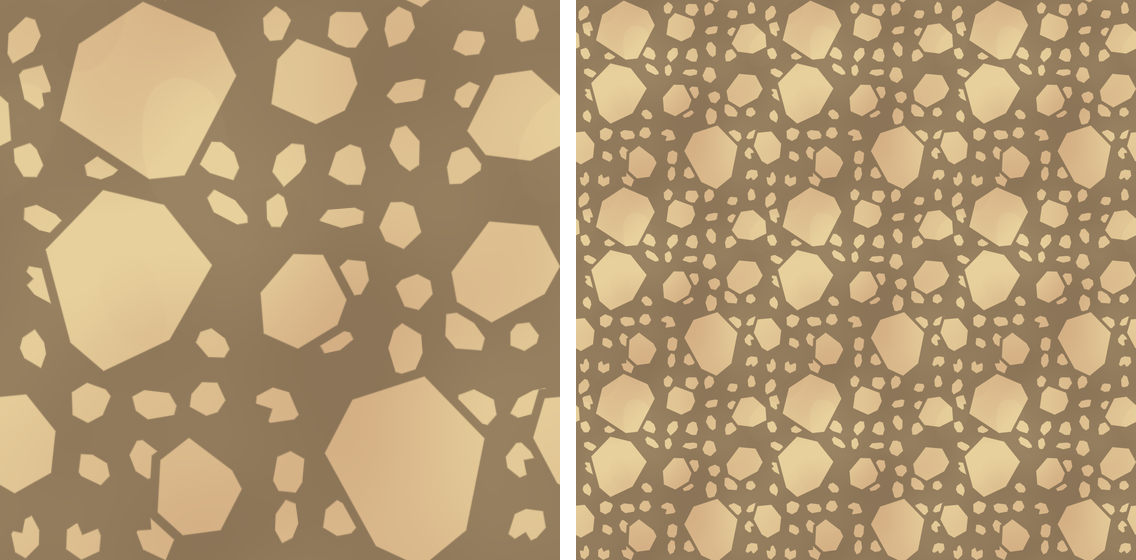
Left, the tile; right, the same tile 3 across and 3 down.
A WebGL 1 fragment shader for this texture:

```glsl
precision highp float;
// Seamless terrazzo: large and small angular sandy stone chips set in brown cement.

uniform vec2 u_resolution;

const float TAU = 6.2831853;
const float CELLS = 9.0; // small chips per side

float hash(vec2 p) {
  return fract(sin(dot(p, vec2(127.1, 311.7))) * 43758.545);
}

vec2 hash2(vec2 p) {
  return vec2(hash(p), hash(p + 57.3));
}

vec2 direction(float angle) {
  return vec2(cos(angle), sin(angle));
}

// Shortest offset on the wrapping unit square
vec2 wrapOffset(vec2 q) {
  return q - floor(q + 0.5);
}

float gradientDot(vec2 cell, vec2 corner, vec2 f, float period) {
  vec2 id = mod(cell + corner, period);
  return dot(direction(TAU * hash(id + period * 3.7)), f - corner);
}

// Gradient noise that repeats over the unit square
float noise(vec2 uv, float period) {
  vec2 cell = floor(uv * period);
  vec2 f = uv * period - cell;
  vec2 s = f * f * f * (f * (f * 6.0 - 15.0) + 10.0);
  float low = mix(gradientDot(cell, vec2(0, 0), f, period),
                  gradientDot(cell, vec2(1, 0), f, period), s.x);
  float high = mix(gradientDot(cell, vec2(0, 1), f, period),
                   gradientDot(cell, vec2(1, 1), f, period), s.x);
  return mix(low, high, s.y);
}

vec2 spinAndStretch(vec2 q, float angle, float stretch) {
  vec2 axis = direction(angle);
  q = vec2(dot(q, axis), dot(q, vec2(-axis.y, axis.x)));
  return q * vec2(1.0 / stretch, stretch);
}

// Convex chip: intersection of irregular half planes
float chip(vec2 q, float radius, vec2 seed) {
  float d = -1.0;
  for (int k = 0; k < 7; k++) {
    vec2 h = hash2(seed + float(k) * 1.37);
    vec2 normal = direction(TAU * (float(k) + 0.6 * h.x) / 7.0);
    d = max(d, dot(q, normal) - radius * (0.76 + 0.24 * h.y));
  }
  return d;
}

// Three rows, each with one large stone and two medium ones
float bigStones(vec2 uv) {
  float d = 1.0;
  for (int row = 0; row < 3; row++) {
    for (int col = 0; col < 3; col++) {
      vec2 id = vec2(col, row);
      vec2 h = hash2(id + 4.6);
      float start = row == 0 ? 0.71 : 0.2 + 0.03 * id.y;
      vec2 center = vec2(start + id.x * 0.33, (id.y + 0.5) / 3.0);
      center += (h - 0.5) * (col == 0 ? vec2(0.04) : vec2(0.06, 0.11));
      float radius = col == 0 ? 0.15 + 0.01 * h.y : 0.08 + 0.022 * h.x;
      vec2 q = spinAndStretch(wrapOffset(uv - center), TAU * h.x, 1.0 + 0.1 * h.y);
      d = min(d, chip(q, radius, id + 21.4));
    }
  }
  return d;
}

// Small chips fill the gaps, some notched, all kept clear of the big stones
float smallStones(vec2 uv, float big) {
  float d = 1.0;
  vec2 base = floor(uv * CELLS);
  for (int j = -1; j <= 1; j++) {
    for (int i = -1; i <= 1; i++) {
      vec2 cell = base + vec2(i, j);
      vec2 id = mod(cell, CELLS);
      vec2 h = hash2(id + 33.1);
      vec2 center = (cell + 0.5 + 0.4 * (h - 0.5)) / CELLS;
      vec2 q = uv - center;
      if (length(q) < 0.08 && bigStones(center) > 0.02) {
        vec2 shape = hash2(id + 71.9);
        float radius = 0.026 + 0.014 * shape.x;
        q = spinAndStretch(q, TAU * h.y, 1.0 + 0.45 * shape.y);
        float piece = chip(q, radius, id + 11.2);
        vec2 notch = q - radius * vec2(0.4 * h.x, 0.25);
        if (hash(id + 5.8) < 0.25) piece = max(piece, min(notch.x, notch.y));
        d = min(d, piece);
      }
    }
  }
  return max(d, 0.016 - big);
}

// Faint rounded stains lying over stone and cement alike
float stains(vec2 uv) {
  float sum = 0.0;
  for (int i = 0; i < 7; i++) {
    vec2 seed = vec2(i, 8.3);
    vec2 h = hash2(seed);
    vec2 q = spinAndStretch(wrapOffset(uv - hash2(seed + 2.9)), TAU * h.x, 1.25);
    float edge = length(q) - 0.06 - 0.04 * h.y + 0.02 * noise(uv, 8.0);
    sum += (h.y - 0.4) * (1.0 - smoothstep(-0.003, 0.003, edge));
  }
  return sum;
}

void main() {
  vec2 uv = gl_FragCoord.xy / u_resolution;
  float big = bigStones(uv);
  float d = big < 0.01 ? big : min(big, smallStones(uv, big));

  // Broad drifts of tone
  float broad = noise(uv + 0.13, 2.0);
  float cloud = noise(uv, 4.0);
  float stain = stains(uv);
  float groundTone = clamp(0.45 + 0.7 * broad + 0.6 * cloud + 0.3 * stain, 0.0, 1.0);
  float stoneTone = clamp(0.57 + 1.0 * broad + 0.35 * cloud + 0.3 * stain, 0.0, 1.0);

  vec3 cement = mix(vec3(0.545, 0.455, 0.34), vec3(0.605, 0.515, 0.385), groundTone);
  vec3 stone = mix(vec3(0.825, 0.675, 0.51), vec3(0.905, 0.815, 0.61), stoneTone);

  float cover = 1.0 - smoothstep(-0.0018, 0.0018, d);
  gl_FragColor = vec4(mix(cement, stone, cover), 1.0);
}
```
